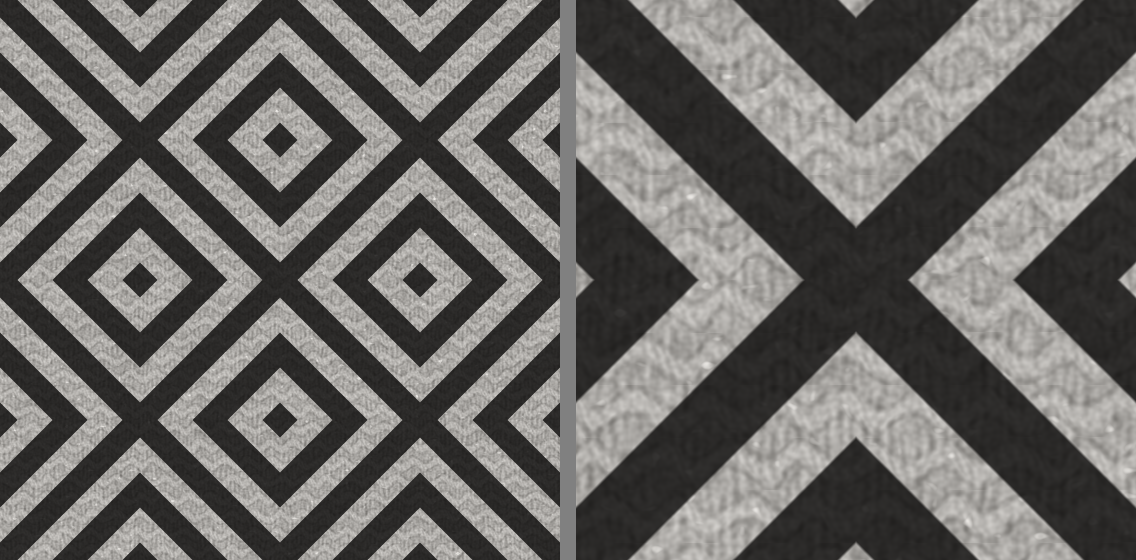
Left, the full canvas; right, a detail of the centre.
This pattern is drawn by a three.js fragment shader. Its source:

```glsl
varying vec2 vUv;

const float TAU = 6.2831853;

float hash(vec2 cell) {
  return fract(sin(dot(cell, vec2(127.1, 311.7))) * 43758.55);
}

// Contribution of one lattice corner, wrapped to the given period
float corner(vec2 cell, vec2 offset, vec2 period) {
  float angle = TAU * hash(mod(cell, period));
  return dot(vec2(cos(angle), sin(angle)), offset);
}

// Gradient noise over the unit square, with cells.x by cells.y cells
float gradientNoise(vec2 uv, vec2 cells) {
  vec2 p = uv * cells;
  vec2 i = floor(p);
  vec2 f = p - i;
  vec2 s = f * f * f * (f * (f * 6.0 - 15.0) + 10.0);
  vec2 e = vec2(1.0, 0.0);
  float low = mix(corner(i, f, cells), corner(i + e.xy, f - e.xy, cells), s.x);
  float high = mix(corner(i + e.yx, f - e.yx, cells), corner(i + e.xx, f - e.xx, cells), s.x);
  return mix(low, high, s.y);
}

// 1 on the light bands of the nested diamonds, 0 on the dark ones
float diamondBands(vec2 uv) {
  vec2 p = uv * 4.0;
  vec2 diagonal = abs(mod(vec2(p.x + p.y, p.x - p.y), 2.0) - 1.0);
  float radius = max(diagonal.x, diagonal.y);
  float toDarkCentre = 0.5 * abs(fract(radius * 2.0 + 0.5) - 0.5);
  return smoothstep(0.119, 0.131, toDarkCentre);
}

// Brightness of the cloth around zero: wavy cords over upright threads
float weave(vec2 uv) {
  float row = uv.y * 32.0;
  float drift = gradientNoise(uv, vec2(24.0, 32.0));
  float phase = hash(vec2(mod(floor(row), 32.0), 7.0));
  float wave = 0.5 + 0.2 * sin(TAU * (uv.x * 24.0 + phase) + 1.5 * drift) + 0.1 * drift;
  float offset = fract(row) - wave;

  float cord = 1.0 - smoothstep(0.08, 0.22, abs(offset));
  float groove = 1.0 - smoothstep(0.0, 0.12, abs(abs(offset) - 0.28));
  float twist = sin(TAU * (uv.x * 128.0 + offset * 2.0));
  float rib = sin(TAU * uv.x * 128.0 + 4.0 * drift);
  float strands = gradientNoise(uv, vec2(192.0, 64.0));
  float grain = gradientNoise(uv, vec2(256.0));
  float fleck = smoothstep(0.38, 0.6, gradientNoise(uv, vec2(96.0, 128.0)));

  float threads = mix(0.03 * rib + 0.13 * strands, 0.06 + 0.03 * twist, cord);
  return threads - 0.06 * groove + 0.1 * grain + 0.16 * fleck
    + 0.04 * gradientNoise(uv, vec2(16.0));
}

void main() {
  float relief = weave(vUv);
  vec3 charcoal = vec3(0.165, 0.160, 0.155) + 0.2 * relief;
  vec3 silver = vec3(0.665, 0.655, 0.640) + relief;
  gl_FragColor = vec4(mix(charcoal, silver, diamondBands(vUv)), 1.0);
}
```
